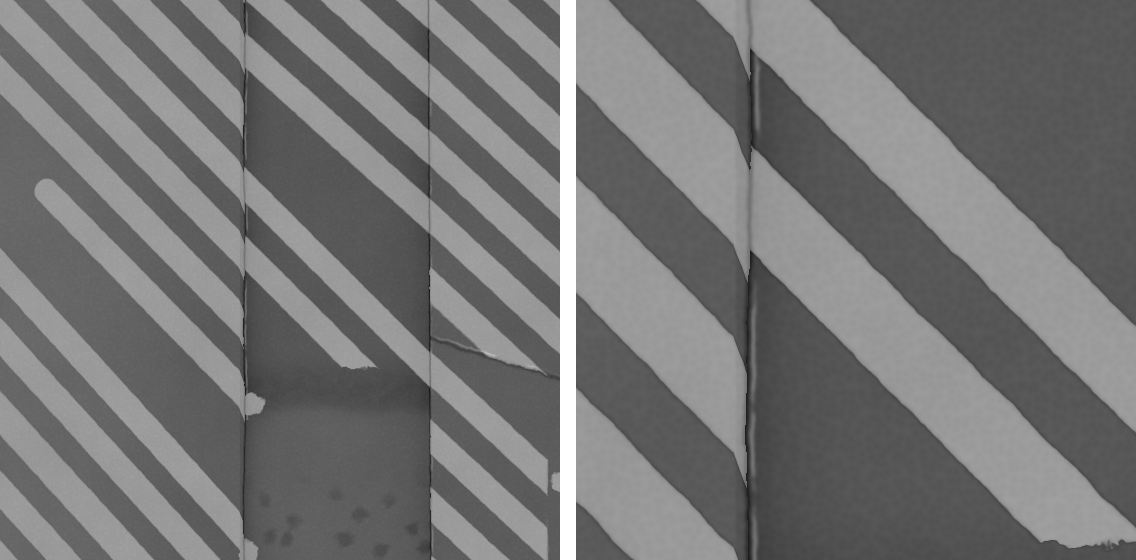
Left, the full canvas; right, a detail of the centre.
Write a WebGL 1 fragment shader that draws this pattern.

```glsl
precision highp float;
uniform vec2 u_resolution;

vec2 hash2(vec2 c) {
  return fract(sin(vec2(dot(c, vec2(127.1, 311.7)), dot(c, vec2(269.5, 183.3)))) * 4375.85);
}

// Distance to the nearest scattered cell point
float cellular(vec2 p) {
  vec2 cell = floor(p), f = fract(p);
  float nearest = 1.0;
  for (int j = -1; j <= 1; j++) {
    for (int i = -1; i <= 1; i++) {
      vec2 o = vec2(float(i), float(j));
      nearest = min(nearest, length(o + hash2(cell + o) - f));
    }
  }
  return nearest;
}

float waves(vec2 p) {
  float sum = 0.0, amp = 0.5;
  for (int i = 0; i < 4; i++) {
    sum += amp * sin(p.x + 1.7 * sin(p.y)) * cos(p.y + 1.3 * sin(p.x * 0.8));
    p = mat2(1.6, 1.2, -1.2, 1.6) * p + 2.3;
    amp *= 0.55;
  }
  return sum;
}

// x: stripe number, y: signed offset from the stripe's centre line
vec2 stripe(float v, float centre, float period) {
  float k = floor((v - centre) / period + 0.5);
  return vec2(k, (v - centre - k * period) * 0.71);
}

float leftPaint(vec2 p) {
  float v = p.y - p.x * (1.02 + 0.08 * smoothstep(0.25, 0.5, p.y - p.x));
  v += 0.027 * smoothstep(0.3, 0.45, v) * (1.0 - smoothstep(0.6, 0.88, v));
  vec2 s = stripe(v, 0.009, 0.1237);
  float d = abs(s.y) - 0.0248;
  float along = (p.x + p.y - 0.425) * 0.71;
  if (s.x == 2.0) d = length(vec2(s.y, min(along, 0.0))) - 0.023;
  return s.x == 3.0 ? 0.03 : d;
}

float middlePaint(vec2 p, float ragged) {
  float x = p.x - 0.445;
  float v = p.y - x * (0.9 + 0.1 * smoothstep(0.1, 0.3, p.y - x));
  vec2 s = stripe(v, 0.096, 0.121);
  float d = abs(s.y) - 0.0228;
  if (s.x == 3.0) d = max(d, p.y - 0.656 + ragged);
  return s.x == 1.0 || s.x > 3.0 ? 0.03 : d;
}

float rightPaint(vec2 p, float crack) {
  float v = p.y - (p.x - 0.768) * 0.93;
  v -= 0.03 * smoothstep(0.52, 0.63, v);
  vec2 s = stripe(v, 0.023, 0.121);
  float d = abs(s.y) - 0.0228;
  if (s.x == 4.0) d = max(d, crack);
  return p.y > 0.78 ? max(d, p.x - 0.978) : d;
}

float chip(vec2 p, vec2 centre, vec2 size) {
  return (length((p - centre) / size) - 1.0) * min(size.x, size.y);
}

void main() {
  vec2 p = gl_FragCoord.xy / u_resolution;
  p.y = 1.0 - p.y;
  float aa = 1.2 / min(u_resolution.x, u_resolution.y);
  float rough = waves(p * 90.0);
  float cloud = waves(p * 11.0);
  float seamL = 0.436 + 0.0015 * sin(p.y * 19.0) + 0.001 * rough;
  float seamR = 0.765 + 0.004 * p.y + 0.001 * rough;
  float crack = p.y - 0.605 - 0.31 * (p.x - 0.768) + 0.003 * rough;
  float inMiddle = step(seamL, p.x) * step(p.x, seamR);

  // Painted stripes, one layout per wall panel
  float paint;
  if (p.x < seamL) {
    float fold = max(p.x - 0.427, 0.0);
    paint = leftPaint(p - vec2(0.0, fold * 1.6));
  } else if (p.x < seamR) {
    paint = middlePaint(p, 0.006 * rough);
  } else {
    paint = rightPaint(p, crack);
  }
  paint += 0.0012 * rough;
  float flakes = min(chip(p, vec2(0.449, 0.722), vec2(0.023, 0.02)),
    min(chip(p, vec2(0.443, 0.99), vec2(0.018, 0.027)), chip(p, vec2(0.998, 0.86), vec2(0.012, 0.017))));
  paint = min(paint, flakes + 0.006 * rough);

  // Bare wall, darkening into the recessed panel
  float wall = mix(0.405, 0.355, smoothstep(0.05, 0.43, p.x));
  wall = mix(wall, 0.34, inMiddle);
  float patchEdge = p.y - 0.735 + 0.02 * cloud + 0.008 * rough;
  wall += inMiddle * 0.03 * smoothstep(-0.01, 0.015, patchEdge);
  float damp = exp(-pow((p.y - 0.7 + 0.02 * cloud) / 0.045, 2.0));
  wall -= inMiddle * damp * (0.045 + 0.025 * rough);
  float spots = 1.0 - smoothstep(0.08, 0.3, cellular(p * 16.0) + 0.12 * rough);
  wall -= inMiddle * spots * 0.06 * smoothstep(0.83, 0.93, p.y);
  float shade = exp(-max(p.x - seamL, 0.0) * 45.0) + 0.8 * exp(-max(seamR - p.x, 0.0) * 32.0);
  wall -= inMiddle * 0.09 * shade;

  float coat = 0.605 + 0.02 * cloud - inMiddle * 0.03 * shade;
  float tone = mix(wall + 0.015 * cloud, coat, 1.0 - smoothstep(-aa, aa, paint));
  tone -= 0.05 * exp(-pow(paint / 0.0016, 2.0));

  // Folded seam face, cracks and pale exposed edges
  tone -= 0.035 * smoothstep(0.427, 0.43, p.x) * step(p.x, seamL);
  float worn = smoothstep(-0.25, 0.35, waves(vec2(p.x * 20.0, p.y * 45.0)));
  float rim = exp(-pow((p.x - seamL - 0.004) / 0.0016, 2.0)) * step(p.y, 0.75);
  rim += exp(-pow((p.x - seamR - 0.003) / 0.002, 2.0));
  rim += exp(-pow((p.x - 0.978 - 0.002 * rough) / 0.0016, 2.0)) * step(0.81, p.y);
  tone = mix(tone, 0.56, 0.6 * worn * min(rim, 1.0));
  tone -= 0.16 * exp(-pow((p.x - seamR) / 0.0016, 2.0));
  tone -= 0.12 * exp(-pow((p.x - seamL) / 0.0018, 2.0));
  float onRight = step(seamR, p.x);
  tone -= onRight * 0.1 * exp(-pow(crack / 0.0035, 2.0));
  tone += onRight * 0.13 * worn * exp(-pow((crack + 0.006) / 0.002, 2.0));

  // Fine plaster grain
  tone += 0.025 * (cellular(p * 190.0) - 0.45) + 0.006 * rough;
  gl_FragColor = vec4(vec3(tone), 1.0);
}
```
